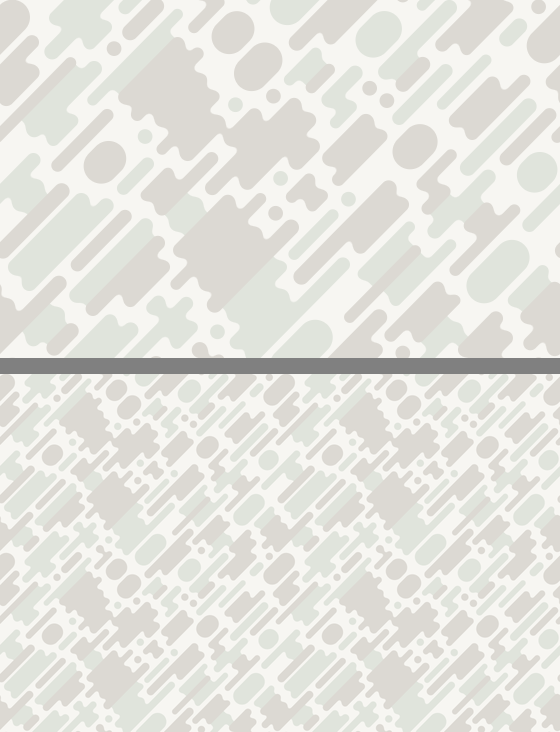
Top, the tile; bottom, the same tile 2 across and 2 down.
A WebGL 2 fragment shader for this pattern:

```glsl
#version 300 es
precision highp float;

uniform vec2 u_resolution;
out vec4 fragColor;

const vec3 PAPER = vec3(0.969, 0.965, 0.949);
const vec3 SAND = vec3(0.863, 0.851, 0.827);
const vec3 SAGE = vec3(0.878, 0.894, 0.863);

// Whole turns across the canvas keep the diagonal lattice seamless
const vec2 LANE_TURNS = vec2(19.0, -12.0);
const vec2 CELL_TURNS = vec2(4.0, 3.0);
const float CELL_COUNT = 105.0; // cross product of the two turn vectors

const float FILLET = 0.3;
const float DOT_STEP = 1.1;
const float DOT_CHANCE = 0.16;
const float FAT_CHANCE = 0.13;

float hash(float id, float salt) {
    vec3 p = fract(vec3(id * 7.31, salt * 17.3, id * 3.77) * 0.1031);
    p += dot(p, p.yzx + 33.33);
    return fract((p.x + p.y) * p.z);
}

// Same identity for lattice cells that coincide after wrapping
float cellId(float lane, float cell) {
    return floor(mod(cell * LANE_TURNS.x - lane * CELL_TURNS.x + 0.5, CELL_COUNT));
}

float smoothUnion(float a, float b, float k) {
    float h = max(k - abs(a - b), 0.0) / k;
    return min(a, b) - h * h * k * 0.25;
}

float capsule(vec2 p, vec2 ends, float radius) {
    return length(vec2(p.x - clamp(p.x, ends.x, ends.y), p.y)) - radius;
}

float box(vec2 p, vec2 halfSize) {
    vec2 q = abs(p) - halfSize;
    return length(max(q, 0.0)) + min(max(q.x, q.y), 0.0);
}

float cellStart(float lane, float cell) {
    return cell + 0.74 * (hash(cellId(lane, cell), 1.0) - 0.5);
}

// Cap centres in x and y, radius in z, dot position in w; lengths in lane widths
vec4 segment(float lane, float cell, vec2 scale) {
    float id = cellId(lane, cell);
    float radius = mix(0.26, 0.39, hash(id, 2.0));
    vec2 span = vec2(cellStart(lane, cell), cellStart(lane, cell + 1.0));
    span = (span - scale.y * (lane + 0.5)) / scale.x;
    float inset = 0.17 + 0.34 * hash(id, 3.0) + radius;
    float reach = max(0.5 * (span.y - span.x) - inset, 0.0);
    vec2 ends = 0.5 * (span.x + span.y) + vec2(-reach, reach);
    float dotPosition = ends.x;
    if (reach > 0.7 && hash(id, 6.0) < DOT_CHANCE) ends.x += DOT_STEP;
    return vec4(ends, radius, dotPosition);
}

// Stretch where a bar and the one in the next lane lie side by side
vec2 sharedEnds(float lane, float cell, vec2 scale) {
    vec4 a = segment(lane, cell, scale), b = segment(lane + 1.0, cell, scale);
    return vec2(max(a.x, b.x), min(a.y, b.y));
}

// Two lanes that become one wide capsule
bool isFat(float lane, float cell, vec2 scale) {
    vec2 ends = sharedEnds(lane, cell, scale);
    return hash(cellId(lane, cell), 8.0) < FAT_CHANCE && ends.y - ends.x > 1.3
        && hash(cellId(lane - 1.0, cell), 8.0) >= FAT_CHANCE;
}

float isSand(float id, float salt) { return step(hash(id, salt), 0.58); }

// Adds a distance to the sand field (x) or the sage field (y)
vec2 addShape(vec2 fields, float d, float sand) {
    vec2 merged = vec2(smoothUnion(fields.x, d, FILLET), smoothUnion(fields.y, d, FILLET));
    return sand > 0.5 ? vec2(merged.x, fields.y) : vec2(fields.x, merged.y);
}

float coverage(float d, float pixel) { return clamp(0.5 - d / pixel, 0.0, 1.0); }

void main() {
    vec2 uv = gl_FragCoord.xy / u_resolution;
    vec2 canvas = vec2(u_resolution.x / u_resolution.y, 1.0);

    // Orthogonal coordinates in lane widths: x along, y across the lanes
    vec2 laneGradient = LANE_TURNS / canvas, cellGradient = CELL_TURNS / canvas;
    float density = length(laneGradient), v = dot(LANE_TURNS, uv);
    vec2 across = laneGradient / density, along = vec2(-across.y, across.x);
    vec2 scale = vec2(dot(cellGradient, along), dot(cellGradient, across)) / density;
    vec2 p = vec2((dot(CELL_TURNS, uv) - scale.y * v) / scale.x, v);

    vec2 fields = vec2(9.0);
    for (int n = 0; n < 9; n++) {
        float lane = floor(v) + float(n % 3 - 1), centre = lane + 0.5;
        float cell = floor(scale.x * p.x + scale.y * centre) + float(n / 3 - 1);
        float id = cellId(lane, cell);
        float sand = isSand(id, 4.0), nextSand = isSand(cellId(lane + 1.0, cell), 4.0);
        vec4 bar = segment(lane, cell, scale);
        vec2 shared = sharedEnds(lane, cell, scale), fromBar = p - vec2(0.0, centre);
        bool fat = isFat(lane, cell, scale), fatBelow = isFat(lane - 1.0, cell, scale);
        bool alone = fat || fatBelow || isFat(lane + 1.0, cell, scale);

        // Bars, wide capsules and dots
        if (fat) fields = addShape(fields, capsule(fromBar - vec2(0.0, 0.5), shared + vec2(0.5, -0.5), 0.84), sand);
        else if (!fatBelow) fields = addShape(fields, capsule(fromBar, bar.xy, bar.z), sand);
        if (bar.w < bar.x) fields = addShape(fields, length(fromBar - vec2(bar.w, 0.0)) - 0.35, isSand(id, 7.0));

        // Bridge to the next lane; sage slips under sand where they meet
        float chance = sand == nextSand ? 0.94 : 0.4;
        if (!alone && shared.x < shared.y && hash(id, 5.0) < chance) {
            vec2 halfSize = vec2(0.5 * (shared.y - shared.x) + 0.12, 0.5);
            vec2 middle = vec2(0.5 * (shared.x + shared.y), 0.5);
            fields = addShape(fields, box(fromBar - middle, halfSize), sand * nextSand);
        }
    }
    vec3 color = mix(PAPER, SAGE, coverage(fields.y, density / u_resolution.y));
    fragColor = vec4(mix(color, SAND, coverage(fields.x, density / u_resolution.y)), 1.0);
}
```
